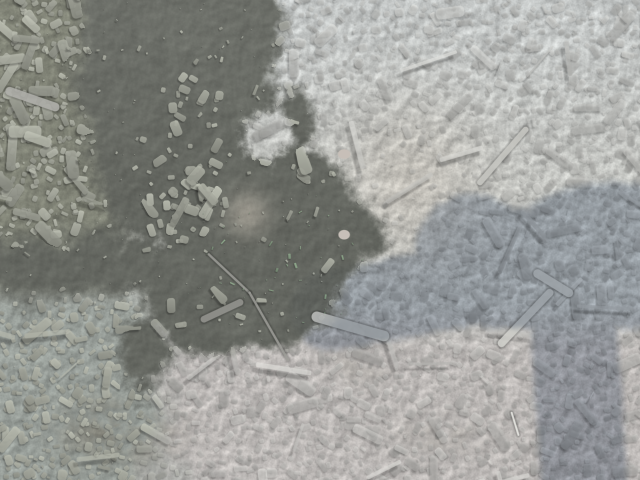
Reproduce this texture procedurally as a Shadertoy shader.

```glsl
// Damp soil among dry gravel and wood chips, crossed by a soft bluish shadow.
#define DRY vec3(.765, .77, .755)
#define WET vec3(.395, .405, .38)
#define LEFT vec3(.5, .51, .46)
#define CORNER vec3(.6, .625, .605)
#define WOOD vec3(.68, .69, .645)
#define SPROUT vec3(.57, .68, .56)
#define SHADOW vec3(.765, .795, .84)
#define RELIEF .2
#define ROUGHNESS .055
#define SOFTNESS .0016

vec2 hash22(vec2 p) {
    vec3 q = fract(p.xyx * vec3(.1031, .103, .0973));
    q += dot(q, q.yzx + 33.33);
    return fract((q.xx + q.yz) * q.zy);
}

float slope(vec2 cell, vec2 f, vec2 o) {
    float a = 6.2832 * hash22(cell + o).x;
    return dot(vec2(cos(a), sin(a)), f - o);
}

float gradientNoise(vec2 p) {
    vec2 i = floor(p), f = fract(p), u = f * f * (3. - 2. * f);
    return mix(mix(slope(i, f, vec2(0)), slope(i, f, vec2(1, 0)), u.x),
               mix(slope(i, f, vec2(0, 1)), slope(i, f, vec2(1)), u.x), u.y);
}

float fbm(vec2 p) {
    float sum = 0., amp = .6;
    for (int i = 0; i < 4; i++) {
        sum += amp * gradientNoise(p + 40.);
        p = mat2(1.6, 1.2, -1.2, 1.6) * p;
        amp *= .55;
    }
    return sum;
}

// Ellipses are given as centre and radii
float blob(vec2 p, float x, float y, float w, float h) {
    return (length((p - vec2(x, y)) / vec2(w, h)) - 1.) * min(w, h);
}

float glow(vec2 p, float x, float y, float w, float h) {
    vec2 v = (p - vec2(x, y)) / vec2(w, h);
    return exp(-dot(v, v));
}

float box(vec2 p, vec2 halfSize, float r) {
    vec2 d = abs(p) - halfSize + r;
    return length(max(d, 0.)) + min(max(d.x, d.y), 0.) - r;
}

float segment(vec2 p, vec2 a, vec2 b) {
    vec2 v = b - a;
    return length(p - a - v * clamp(dot(p - a, v) / dot(v, v), 0., 1.));
}

float cover(float d) {
    float s = max(SOFTNESS, .75 / iResolution.y);
    return smoothstep(s, -s, d);
}

// Scattered rounded pieces, n cells per unit, sized relative to a cell
void scatter(inout vec3 col, vec2 p, float n, vec2 size, float density, vec3 tint, float opacity) {
    for (int k = 0; k < 9; k++) {
        vec2 cell = floor(p * n) + vec2(k % 3 - 1, k / 3 - 1);
        vec2 r = hash22(cell + n * 7.), q = hash22(cell + n * 3. + 57.);
        float grow = smoothstep(0., .2, density - q.x), a = 6.2832 * q.y;
        if (grow <= 0.) continue;
        mat2 turn = mat2(cos(a), -sin(a), sin(a), cos(a));
        vec2 o = p * n - cell - r, h = size * mix(vec2(.55), vec2(1), r.yx) * grow;
        float bevel = .7 * min(h.x, h.y);
        float under = box(turn * (o + vec2(.06, .09)), h, bevel) / n;
        col *= 1. - .3 * opacity * smoothstep(.003, -.003, under);
        float tone = .86 + .22 * fract(q.x * 17. + r.y) + .16 * o.y;
        col = mix(col, tint * tone, cover(box(turn * o, h, bevel) / n) * opacity);
    }
}

void stick(inout vec3 col, vec2 p, float x, float y, float x2, float y2, float w, float tone) {
    float d = segment(p, vec2(x, y), vec2(x2, y2)) - w;
    col *= 1. - .2 * smoothstep(.006, 0., d);
    col = mix(col, vec3(tone, tone, tone - .02), .85 * cover(d));
}

void mainImage(out vec4 fragColor, in vec2 fragCoord) {
    vec2 p = fragCoord / iResolution.xy * vec2(4. / 3., 1);
    float broad = fbm(p * 9.), grain = fbm(p * 34.);
    float relief = grain - fbm(p * 34. + vec2(-.16, .22));

    // Damp area
    float d = min(blob(p, .36, .95, .22, .5), blob(p, .57, .53, .215, .17));
    d = min(d, min(blob(p, .49, .4, .22, .14), blob(p, .1, .45, .3, .09)));
    d = min(d, min(blob(p, .3, .27, .055, .08), blob(p, .62, .77, .028, .06)));
    float wet = smoothstep(.018, -.02 - .04 * smoothstep(.3, .1, p.x), d + ROUGHNESS * (broad + .4 * grain));
    wet *= 1. - .9 * smoothstep(.25, .65, glow(p, .552, .715, .052, .055) + .4 * grain);

    // Ground tones
    float upperLeft = smoothstep(.34, .2, p.x + .1 * broad) * smoothstep(.33, .42, p.y);
    float lowerLeft = smoothstep(.4, .26, p.x + .1 * broad) * smoothstep(.43, .35, p.y);
    float bare = glow(p, .85, .62, .15, .17);
    vec3 dry = DRY + vec3(0, .008, .02) * smoothstep(.6, 1., p.y);
    dry = mix(dry, vec3(.745, .725, .69), .65 * bare);
    dry = mix(dry, vec3(.74, .725, .715), smoothstep(.38, .25, p.y));
    dry = mix(mix(dry, LEFT, upperLeft), CORNER, lowerLeft);
    float stain = glow(p, .24, .1, .12, .07) + .4 * glow(p, .76, .25, .07, .05) + .35 * glow(p, .92, .09, .09, .05);
    dry = mix(dry, vec3(.46, .45, .41), .8 * stain * smoothstep(-.4, .4, broad + grain));
    vec3 col = mix(dry, WET + .03 * smoothstep(.6, 1., p.y), wet);
    col = mix(col, vec3(.62, .605, .565), .85 * wet * glow(p, .515, .554, .045, .045));
    col *= 1. + relief * RELIEF * mix(1.6, .8, wet) + .07 * broad + .08 * grain;

    // Gravel, chips, straws and sprouts
    float heap = glow(p, .39, .57, .09, .08) + .6 * glow(p, .41, .79, .07, .09);
    heap += .7 * glow(p, .69, .64, .06, .03) + .35 * glow(p, .46, .34, .14, .05);
    float rich = max(wet, max(upperLeft, lowerLeft)), loose = 1. - .75 * bare;
    vec3 tint = mix(mix(dry, vec3(.8, .8, .785), .75), WOOD, rich);
    float opacity = mix(.52, .85, rich);
    scatter(col, p, 52., vec2(.42, .3), mix(.75 * loose, .1 + .6 * heap, wet), tint, opacity);
    scatter(col, p, 30., vec2(.5, .3), mix(.55 * loose, .1 + .7 * heap, wet), tint, opacity);
    scatter(col, p, 19., vec2(.72, .24), mix(.3 * loose + .4 * upperLeft, .12 + .5 * heap, wet), tint, opacity);
    scatter(col, p, 8., vec2(.5, .045), .38 - .38 * wet, tint * 1.03, .65);
    scatter(col, p, 48., vec2(.36, .13), .28 * wet * glow(p, .61, .46, .19, .14), SPROUT, .8);

    // Larger sticks, bent twig and pale stones
    stick(col, p, 1., .62, 1.095, .73, .006, .79);
    stick(col, p, 1.045, .285, 1.145, .39, .008, .83);
    stick(col, p, .66, .34, .8, .3, .011, .8);
    stick(col, p, 1.12, .43, 1.185, .39, .009, .83);
    stick(col, p, .02, .81, .115, .777, .009, .7);
    stick(col, p, .425, .335, .5, .37, .007, .59);
    stick(col, p, 1.066, .14, 1.08, .094, .002, .93);
    stick(col, p, .435, .47, .52, .39, .0025, .62);
    stick(col, p, .52, .39, .6, .25, .0025, .62);
    float stones = min(blob(p, .717, .679, .013, .01), blob(p, .717, .511, .012, .01));
    col = mix(col, vec3(.78, .75, .72), cover(stones));

    // Cast shadow
    vec2 s = p + .01 * vec2(broad, grain);
    float shade = min(blob(s, .985, .48, .12, .115), blob(s, 1.28, .49, .22, .13));
    shade = min(shade, segment(s, vec2(.69, .355), vec2(.97, .405)) - .085);
    shade = min(shade, box(s - vec2(1.22, .44), vec2(.23, .125), .03));
    shade = min(shade, box(s - vec2(1.215 - .06 * s.y, .15), vec2(.09, .25), .02));
    col *= mix(vec3(1), SHADOW, smoothstep(.012, -.012, shade) * (1. - .75 * wet));
    fragColor = vec4(clamp(col, 0., 1.), 1);
}
```
